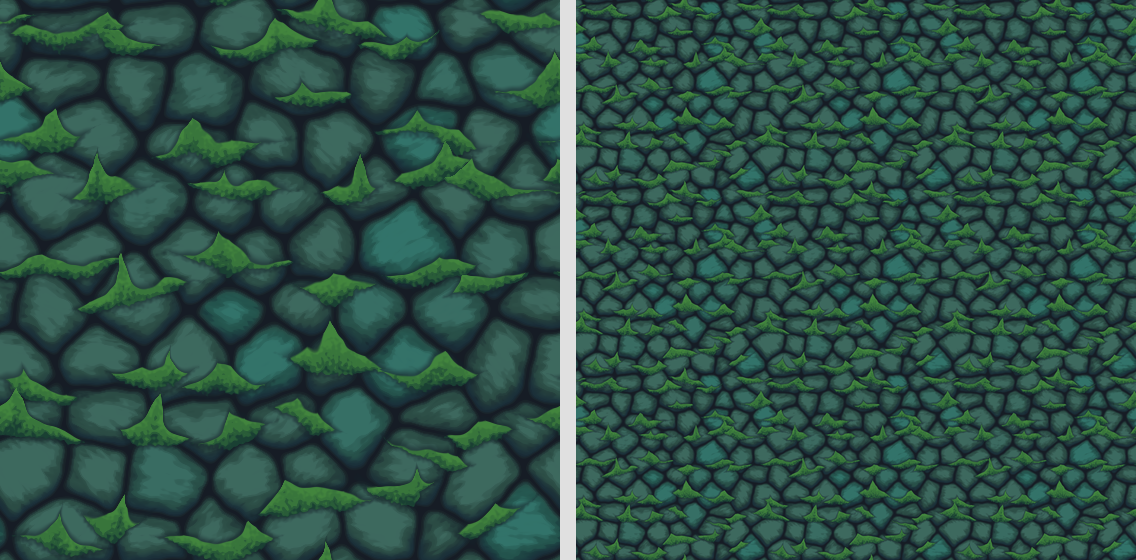
Left, the tile; right, the same tile 3 across and 3 down.
A WebGL 2 fragment shader for this texture:

```glsl
#version 300 es
precision highp float;
// Tiling wall of rounded, hand-painted dark teal stones with moss draped along the joints.

#define STONE_GRID vec2(7.0, 10.0)
#define STONE_JITTER vec2(0.55, 0.42)
#define STONE_SIZE_SPREAD 0.42
#define CORNER_ROUNDING 0.17
#define MOSS_GRID vec2(6.0, 7.0)
#define MOSS_SHARE 0.92
#define MOSS_THICKNESS 0.020
#define MOSS_SPIKE 0.075
#define MOSS_CREEP 0.035
#define PAINT_LEVELS 9.0

uniform vec2 u_resolution;
out vec4 fragColor;

vec3 hash3(vec2 cell, int seed) {
    uvec3 v = uvec3(ivec3(ivec2(cell), seed)) * 1664525u + 1013904223u;
    for (int k = 0; k < 2; k++) {
        v.x += v.y * v.z;
        v.y += v.z * v.x;
        v.z += v.x * v.y;
        v ^= v >> 16u;
    }
    return vec3(v) / 4294967295.0;
}

vec2 wrapCell(vec2 cell, vec2 period) { return floor(mod(cell + 0.5, period)); }

float gradientAt(vec2 cell, vec2 offset, vec2 period) {
    float angle = 6.2832 * hash3(wrapCell(cell, period), 7).x;
    return dot(vec2(cos(angle), sin(angle)), offset);
}

// Gradient noise that repeats after a whole number of cells
float noise(vec2 p, vec2 period) {
    vec2 i = floor(p), f = p - i, s = f * f * f * (f * (f * 6.0 - 15.0) + 10.0), e = vec2(1, 0);
    return mix(mix(gradientAt(i, f, period), gradientAt(i + e, f - e, period), s.x),
               mix(gradientAt(i + e.yx, f - e.yx, period), gradientAt(i + 1.0, f - 1.0, period), s.x), s.y);
}

float tileNoise(vec2 uv, float count) { return noise(uv * count, vec2(count)); }

vec2 warp(vec2 uv, float count) {
    return vec2(tileNoise(uv, count), tileNoise(uv + 0.37, count));
}

float smoothMin(float a, float b, float k) {
    float h = max(k - abs(a - b), 0.0) / k;
    return min(a, b) - h * h * k * 0.25;
}

// Vector from a stone's centre to p (row heights), and its weighted squared distance
vec3 stoneOffset(vec2 p, vec2 step, out vec2 id) {
    float row = floor(p.y) + step.y;
    float wrappedRow = wrapCell(vec2(row), STONE_GRID).y;
    float shift = 0.5 * mod(wrappedRow, 2.0) + 0.3 * hash3(vec2(wrappedRow, 3), 1).x;
    float column = floor(p.x - shift) + step.x;
    id = wrapCell(vec2(column, row), STONE_GRID);
    vec3 h = hash3(id, 2);
    vec2 centre = vec2(column + shift, row) + 0.5 + STONE_JITTER * (h.xy - 0.5);
    vec2 r = (p - centre) * vec2(STONE_GRID.y / STONE_GRID.x, 1.0);
    return vec3(r, dot(r, r) - STONE_SIZE_SPREAD * h.z);
}

// Rounded distance to the joint; also gives the nearest stone
float stoneEdge(vec2 p, out vec2 local, out vec2 id) {
    vec3 best = vec3(0, 0, 1e3);
    vec2 other;
    for (int k = 0; k < 25; k++) {
        vec3 s = stoneOffset(p, vec2(k % 5, k / 5) - 2.0, other);
        if (s.z < best.z) { best = s; id = other; }
    }
    float edge = 1.0;
    for (int k = 0; k < 25; k++) {
        vec3 s = stoneOffset(p, vec2(k % 5, k / 5) - 2.0, other);
        float gap = length(s.xy - best.xy);
        if (gap > 0.001) edge = smoothMin(edge, (s.z - best.z) / (2.0 * gap), CORNER_ROUNDING);
    }
    local = best.xy;
    return edge;
}

// Sagging clumps with pointed ends and a spike: x = inside distance, y = height within clump
vec2 mossField(vec2 uv) {
    vec2 best = vec2(-1, 0), p = uv * MOSS_GRID;
    for (int k = 0; k < 9; k++) {
        vec2 cell = floor(p) + vec2(k % 3, k / 3) - 1.0, id = wrapCell(cell, MOSS_GRID);
        vec3 place = hash3(id, 4), form = hash3(id, 5);
        if (place.z > MOSS_SHARE) continue;
        vec2 q = (p - cell - 0.5 - 0.7 * (place.xy - 0.5)) / MOSS_GRID;
        float u = q.x / mix(0.06, 0.115, form.x), taper = 1.0 - u * u;
        float y = q.y - 0.028 * (form.z - 0.25) * u * u - 0.05 * (place.z - 0.45) * u;
        float spike = MOSS_SPIKE * form.y * exp(-5.0 * abs(u - 1.3 * (form.z - 0.5)));
        float top = (0.6 * MOSS_THICKNESS + spike) * taper, bottom = -MOSS_THICKNESS * taper;
        float inside = min(top - y, y - bottom);
        if (inside > best.x) best = vec2(inside, (y - bottom) / max(top - bottom, 0.004));
    }
    return best;
}

vec3 stoneColour(float edge, vec2 local, vec2 id) {
    vec3 h = hash3(id, 6);
    float angle = 1.6 * (h.x - 0.5);
    vec2 brush = mat2(cos(angle), sin(angle), -sin(angle), cos(angle)) * local;
    float strokes = noise(brush * vec2(2.5, 7.0) + 40.0 * h.y + 20.0, vec2(256))
                  + 0.5 * noise(brush * vec2(6.0, 15.0) + 60.0 * h.z + 20.0, vec2(256));
    float face = smoothstep(0.03, 0.16, edge);
    float tone = 0.12 + 0.5 * smoothstep(0.0, 0.13, edge) + 0.45 * smoothstep(0.08, 0.45, edge);
    tone += face * (0.24 * local.y + 0.2 * (h.x - 0.5) * local.x + 0.24 * strokes + 0.16 * (h.y - 0.5));
    float level = tone * PAINT_LEVELS;
    tone = mix(tone, (floor(level) + smoothstep(0.25, 0.75, fract(level))) / PAINT_LEVELS, 0.7);
    vec3 c = mix(vec3(0.08, 0.10, 0.14), vec3(0.10, 0.14, 0.16), smoothstep(0.05, 0.25, tone));
    c = mix(c, vec3(0.13, 0.22, 0.22), smoothstep(0.25, 0.47, tone));
    c = mix(c, vec3(0.17, 0.30, 0.27), smoothstep(0.47, 0.70, tone));
    c = mix(c, vec3(0.24, 0.41, 0.37), smoothstep(0.72, 1.02, tone));
    c = mix(c, c * vec3(0.82, 1.10, 1.12), face * smoothstep(0.75, 0.95, h.z));
    float underside = smoothstep(0.02, 0.07, edge) * smoothstep(0.22, 0.08, edge) * smoothstep(0.0, -0.4, local.y);
    return mix(c, vec3(0.09, 0.17, 0.23), 0.6 * underside);
}

void main() {
    vec2 uv = gl_FragCoord.xy / u_resolution;
    float pixel = 1.0 / u_resolution.y;
    vec2 wobble = 0.014 * warp(uv, 9.0) + 0.004 * warp(uv, 34.0);
    vec2 local, id;
    float edge = stoneEdge((uv + wobble) * STONE_GRID, local, id);
    vec3 colour = stoneColour(edge, local, id);

    // Moss thickens over the joints and has a crumbly lower rim
    float grain = tileNoise(uv, 128.0), clump = tileNoise(uv, 44.0);
    vec2 moss = mossField(uv + 0.022 * warp(uv, 11.0) + 0.005 * warp(uv, 38.0));
    float inside = moss.x + MOSS_CREEP * (0.13 - min(edge, 0.4));
    inside += 0.006 * grain * smoothstep(0.6, 0.1, moss.y);
    colour = mix(colour, vec3(0.08, 0.13, 0.16), 0.55 * smoothstep(-0.014, 0.0, inside));
    float height = moss.y + 0.45 * grain + 0.3 * clump;
    vec3 green = mix(vec3(0.10, 0.25, 0.20), vec3(0.16, 0.36, 0.22), smoothstep(0.02, 0.25, height));
    green = mix(green, vec3(0.22, 0.46, 0.23), smoothstep(0.34, 0.50, height));
    green = mix(green, vec3(0.26, 0.52, 0.24), smoothstep(0.65, 1.0, height + 0.5 * tileNoise(uv, 24.0)));
    colour = mix(colour, green, smoothstep(-pixel, pixel, inside));
    fragColor = vec4(colour, 1.0);
}
```
